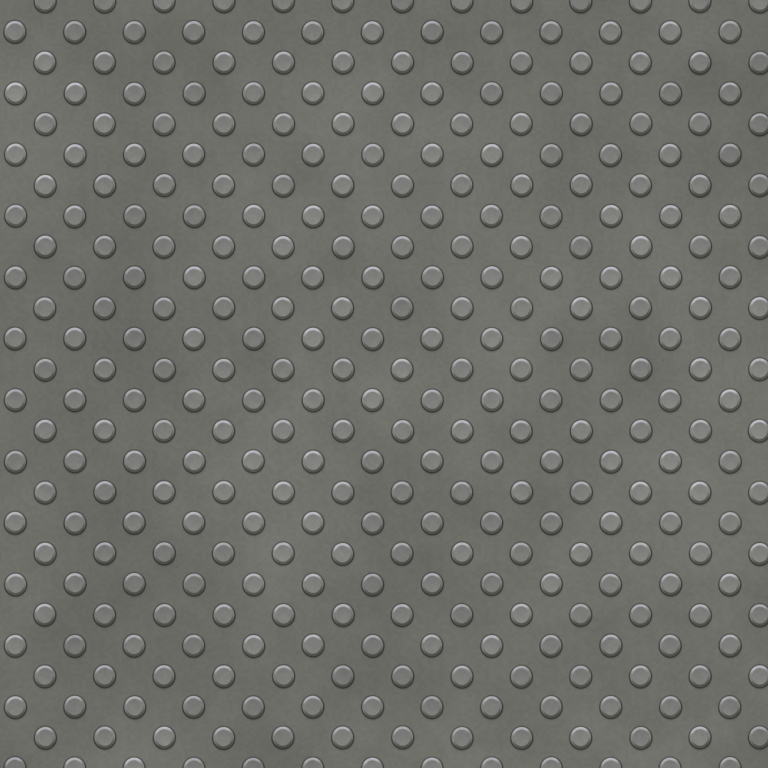
This texture is drawn by a Shadertoy shader. Its source:

```glsl
// Worn grey metal plate with staggered rows of small raised round studs.
// Two offset lattices place the studs; each has a flat cap, a bevel lit from
// above and a dark seam, over a ground of layered noise.

const vec2 PITCH = vec2(0.07754, 0.0799);      // spacing within one lattice
const vec2 ORIGIN = vec2(0.0199, 0.9583);      // centre of one stud
const float STUD_RADIUS = 0.0136;
const float CAP_RADIUS = 0.0104;
const float SEAM_WIDTH = 0.0015;
const float STUD_STRETCH = 1.05;               // height over width
const float JITTER = 0.0005;
const vec2 LIGHT_DIR = vec2(-0.18, 0.984);

const vec3 METAL = vec3(0.435, 0.435, 0.415);
const vec3 CAP = vec3(0.495, 0.495, 0.485);
const vec3 HIGHLIGHT = vec3(0.72, 0.73, 0.75);
const vec3 BEVEL_SHADE = vec3(0.32, 0.32, 0.30);
const vec3 SEAM = vec3(0.20, 0.19, 0.18);

const float CLOUD_SCALE = 6.0;
const float CLOUD_STRENGTH = 0.16;
const float GRAIN_SCALE = 256.0;
const float GRAIN_STRENGTH = 0.025;

float hash(vec2 p) {
    return fract(sin(dot(p, vec2(127.1, 311.7))) * 43758.5453);
}

float valueNoise(vec2 p) {
    vec2 cell = floor(p);
    vec2 f = fract(p);
    f = f * f * (3.0 - 2.0 * f);
    float low = mix(hash(cell), hash(cell + vec2(1.0, 0.0)), f.x);
    float high = mix(hash(cell + vec2(0.0, 1.0)), hash(cell + 1.0), f.x);
    return mix(low, high, f.y);
}

float fbm(vec2 p) {
    float sum = 0.0;
    float amplitude = 0.5;
    for (int i = 0; i < 5; i++) {
        sum += amplitude * valueNoise(p);
        p = mat2(1.6, 1.2, -1.2, 1.6) * p + 17.3;
        amplitude *= 0.5;
    }
    return sum;
}

// Soft disc coverage with an edge at least one pixel wide.
float disc(float r, float radius, float softness) {
    return 1.0 - smoothstep(radius - softness, radius + softness, r);
}

vec3 addStud(vec3 color, vec2 offset, float seed, float pixel) {
    float soft = max(0.0008, 0.75 * pixel);
    vec2 q = offset / vec2(1.0, STUD_STRETCH);
    float r = length(q);
    float lit = dot(q / max(r, 1e-5), LIGHT_DIR);

    // Contact shadow and seam, heavier on the side away from the light
    float shadow = disc(length(q + LIGHT_DIR * 0.0014), STUD_RADIUS, 0.0038);
    color *= 1.0 - 0.28 * shadow;
    float seamAmount = mix(0.9, 0.45, smoothstep(-0.4, 0.9, lit));
    color = mix(color, SEAM, seamAmount * disc(r, STUD_RADIUS + SEAM_WIDTH, soft * 1.3));

    // Bevel, with a glint that differs from stud to stud
    vec3 bevel = mix(BEVEL_SHADE, CAP, smoothstep(-0.9, 0.1, lit));
    float glint = smoothstep(0.25, 0.9, lit) * mix(0.7, 1.0, seed);
    bevel = mix(bevel, HIGHLIGHT, glint);
    color = mix(color, bevel, disc(r, STUD_RADIUS, soft));

    // Flat cap, shaded slightly darker toward the top
    vec3 cap = CAP * (0.99 - 0.04 * q.y / CAP_RADIUS + 0.06 * (seed - 0.5));
    return mix(color, cap, disc(r, CAP_RADIUS, soft * 1.3));
}

void mainImage(out vec4 fragColor, in vec2 fragCoord) {
    vec2 uv = fragCoord / iResolution.y;
    float pixel = 1.0 / iResolution.y;

    // Plate ground
    float wear = fbm(uv * CLOUD_SCALE + 3.0) - 0.48;
    float smudge = fbm(uv * CLOUD_SCALE * 3.0 + 40.0) - 0.48;
    float shade = 1.0 + CLOUD_STRENGTH * (wear + 0.7 * smudge);
    vec3 color = METAL;

    // Studs on both lattices
    for (int i = 0; i < 2; i++) {
        vec2 grid = (uv - ORIGIN) / PITCH - 0.5 * float(i);
        vec2 id = floor(grid + 0.5);
        float key = float(i) * 57.0;
        vec2 wobble = vec2(hash(id + key), hash(id + key + 19.7)) - 0.5;
        vec2 offset = (grid - id) * PITCH - wobble * 2.0 * JITTER;
        color = addStud(color, offset, hash(id + key + 5.3), pixel);
    }

    // Wear and fine grain over everything
    float grain = valueNoise(uv * GRAIN_SCALE) - 0.5;
    color *= shade + GRAIN_STRENGTH * 2.0 * grain;
    fragColor = vec4(clamp(color, 0.0, 1.0), 1.0);
}
```
